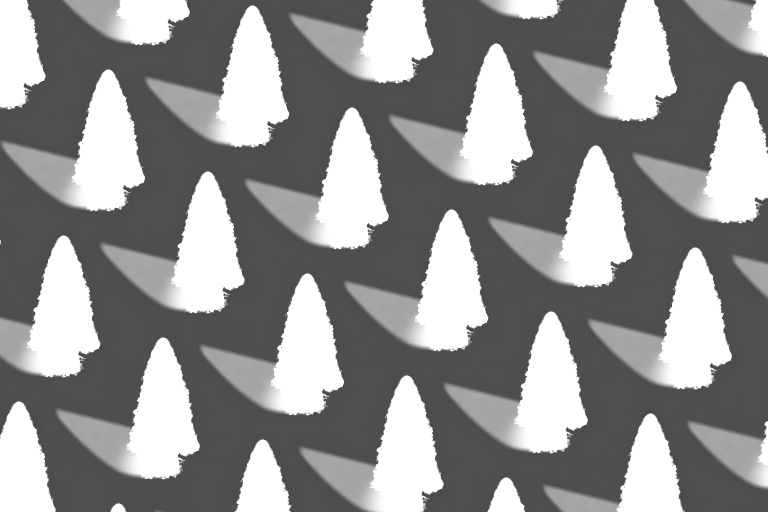
Write a WebGL 1 fragment shader that draws this pattern.

```glsl
precision highp float;
// Slanted lattice of white chipped arrowheads, each casting a soft grey leaf-shaped shadow.
uniform vec2 u_resolution;

float hash(vec2 p) {
  vec3 h = fract(p.xyx * vec3(0.1031, 0.1030, 0.0973));
  h += dot(h, h.yzx + 33.33);
  return fract((h.x + h.y) * h.z);
}

float noise(vec2 p) {
  vec2 i = floor(p), f = fract(p);
  f = f * f * (3.0 - 2.0 * f);
  return mix(mix(hash(i), hash(i + vec2(1, 0)), f.x),
             mix(hash(i + vec2(0, 1)), hash(i + vec2(1, 1)), f.x), f.y);
}

float smoothMax(float a, float b, float k) {
  float h = max(k - abs(a - b), 0.0) / k;
  return max(a, b) + h * h * k * 0.25;
}

float segment(vec2 p, vec2 a, vec2 b) {
  vec2 d = b - a;
  return length(p - a - d * clamp(dot(p - a, d) / dot(d, d), 0.0, 1.0));
}

// Stone point with its tip at the origin and y running down to the base
float arrowhead(vec2 q) {
  float chips = noise(q * 0.24 + 40.0) + 0.6 * noise(q * 0.55 + 70.0) - 0.8;
  float halfWidth = 34.0 * pow(max(q.y, 0.0) / 105.0, 0.57);
  float blade = max((abs(q.x) - halfWidth) * 0.95, -q.y);
  blade = max(blade, (q.y + 0.6 * abs(q.x) - 134.0) / 1.17);
  vec2 corner = abs(q - vec2(-3.0, 125.0)) - vec2(13.0, 7.0);
  float base = length(max(corner, 0.0)) + min(max(corner.x, corner.y), 0.0) - 8.0;
  float notch = segment(q, vec2(31.0, 123.0), vec2(16.0, 119.0)) - 1.2;
  float rough = 3.2 * smoothstep(0.0, 50.0, q.y) + 0.8;
  return max(min(blade, base) + chips * rough, -notch - chips * 3.0);
}

// Leaf-shaped shadow reaching left from the base
float castShadow(vec2 q) {
  float t = q.x + 105.0;
  float upper = (72.5 + 0.25 * t - q.y) / 1.03;
  float lower = (q.y - 80.0 - 1.2 * t + 0.005 * t * t) / 1.35;
  float d = smoothMax(upper, lower, 5.0);
  d = smoothMax(d, -2.0 - t, 5.0);
  d = smoothMax(d, q.y - 140.0, 8.0);
  return max(d, q.x + 5.0);
}

void main() {
  // Canvas is 512 units high, measured down from the top
  float unit = 512.0 / u_resolution.y;
  vec2 p = vec2(gl_FragCoord.x, u_resolution.y - gl_FragCoord.y) * unit;
  float soft = max(unit * 0.7, 1.1);

  // Nearest lattice cell around the middle of the motif
  vec2 stepA = vec2(99.5, 102.0), stepB = vec2(-144.2, 64.0);
  vec2 origin = vec2(352.0, 107.0);
  vec2 r = p - origin - vec2(-36.0, 71.0);
  float area = stepA.x * stepB.y - stepA.y * stepB.x;
  vec2 cell = floor(vec2(r.x * stepB.y - r.y * stepB.x,
                         r.y * stepA.x - r.x * stepA.y) / area + 0.5);

  float shade = 0.0, shadeTone = 0.0, stone = 0.0, nearest = 1000.0;
  for (int j = -1; j <= 1; j++) {
    for (int i = -1; i <= 1; i++) {
      vec2 c = cell + vec2(float(i), float(j));
      vec2 q = p - origin - c.x * stepA - c.y * stepB;
      float dShadow = castShadow(q);
      float dStone = arrowhead(q);
      float cover = 1.0 - smoothstep(-3.0, 3.0, dShadow);
      // Shadow brightens where it meets the base
      float glow = 1.0 - smoothstep(8.0, 36.0, length(q - vec2(-16.0, 128.0)));
      float tone = mix(0.645 + 0.03 * (noise(q * 0.12) - 0.5), 0.99, glow);
      shade += cover;
      shadeTone += cover * tone;
      stone = max(stone, 1.0 - smoothstep(-soft, soft, dStone));
      nearest = min(nearest, min(dShadow, dStone));
    }
  }

  // Dark ground, slightly deeper close to each motif
  float ground = 0.315 - 0.015 * exp(-max(nearest, 0.0) / 12.0);
  ground += 0.008 * (noise(p * 0.08) - 0.5);
  float grey = ground * (1.0 - min(shade, 1.0)) + shadeTone;
  gl_FragColor = vec4(vec3(mix(grey, 1.0, stone)), 1.0);
}
```
